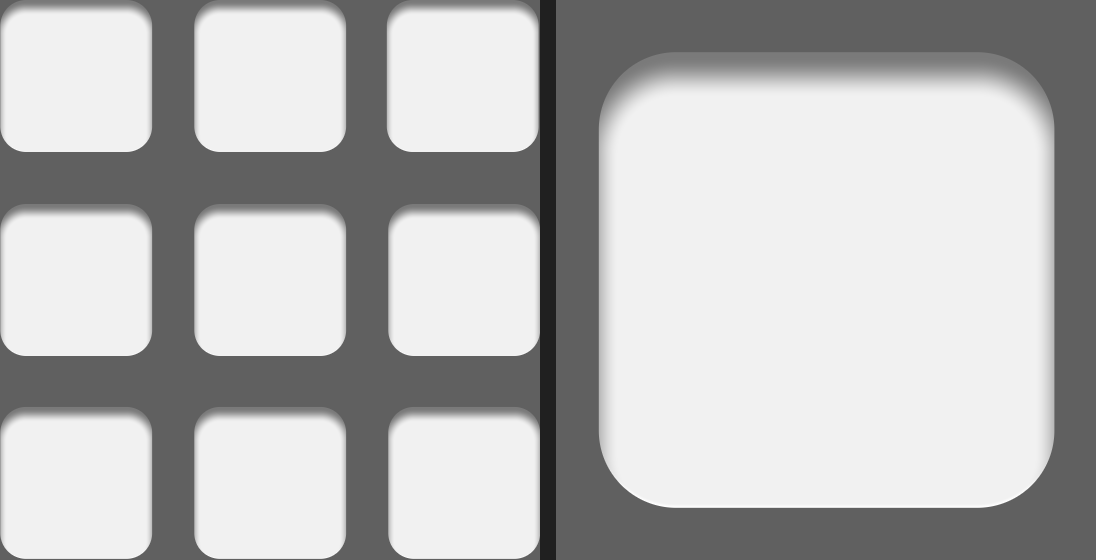
Left: the whole. Right: its middle third, enlarged.
Reproduce this pattern procedurally as a WebGL 1 fragment shader.

```glsl
precision highp float;

uniform vec2 u_resolution;

// Lengths are fractions of the canvas height, measured from the top left.
const vec2 FIRST_CENTER = vec2(0.1361, 0.1357);
const vec2 PITCH = vec2(0.3464, 0.3633);
const float HALF_SIDE = 0.1356;
const float CORNER_RADIUS = 0.046;
const float CORNER_SHIFT = 0.0026;
const float MIDDLE_ROW_SHIFT = 0.001;

const float SHADOW_OFFSET = 0.0150;
const float SHADOW_BLUR = 0.0120;
const float HIGHLIGHT_WIDTH = 0.0026;

const vec3 GRID_COLOR = vec3(0.376);
const vec3 FACE_COLOR = vec3(0.945);
const vec3 SHADOW_COLOR = vec3(0.480);
const vec3 HIGHLIGHT_COLOR = vec3(1.0);

float roundedSquare(vec2 p) {
    vec2 q = abs(p) - (HALF_SIDE - CORNER_RADIUS);
    return length(max(q, 0.0)) + min(max(q.x, q.y), 0.0) - CORNER_RADIUS;
}

// Small misalignments: the top right tile sits left, the middle row sits low.
vec2 tileShift(vec2 cell) {
    float topRight = step(1.5, cell.x) * (1.0 - step(0.5, cell.y));
    float middleRow = 1.0 - step(0.5, abs(cell.y - 1.0));
    return vec2(-CORNER_SHIFT * topRight, MIDDLE_ROW_SHIFT * middleRow);
}

// Recessed face: light bottom rim, then a blurred shadow falling from the top.
vec3 tileColor(vec2 p) {
    float rimDistance = roundedSquare(p + vec2(0.0, HIGHLIGHT_WIDTH));
    vec3 color = mix(FACE_COLOR, HIGHLIGHT_COLOR,
                     smoothstep(0.0, HIGHLIGHT_WIDTH, rimDistance));
    float shadowDistance = roundedSquare(p - vec2(0.0, SHADOW_OFFSET));
    return mix(color, SHADOW_COLOR,
               smoothstep(-SHADOW_BLUR, SHADOW_BLUR, shadowDistance));
}

void main() {
    float pixel = 1.0 / u_resolution.y;
    vec2 p = gl_FragCoord.xy * pixel;
    p.y = 1.0 - p.y;

    // Nearest tile and the position relative to its center
    vec2 cell = floor((p - FIRST_CENTER) / PITCH + 0.5);
    vec2 local = p - FIRST_CENTER - cell * PITCH - tileShift(cell);

    float coverage = clamp(0.5 - roundedSquare(local) / pixel, 0.0, 1.0);
    gl_FragColor = vec4(mix(GRID_COLOR, tileColor(local), coverage), 1.0);
}
```
